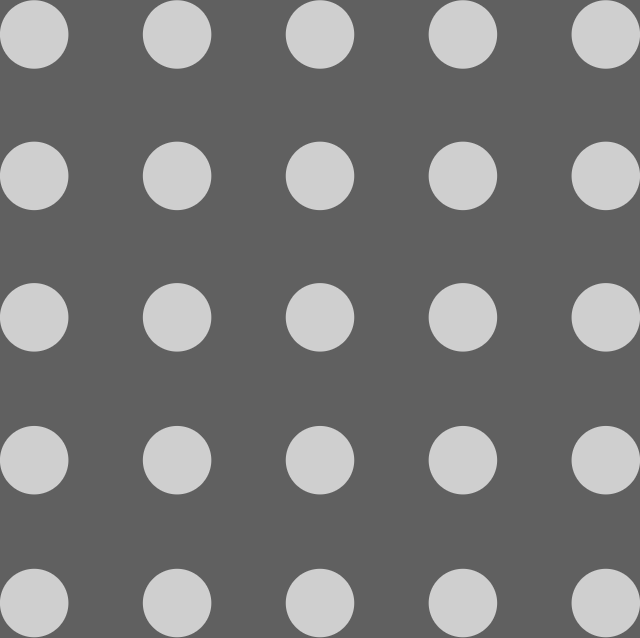
This pattern is drawn by a Shadertoy shader. Its source:

```glsl
const vec3 GROUND_GREY = vec3(0.377);
const vec3 DOT_GREY = vec3(0.812);

// Offset to the nearest of five dot centres along one axis
float nearestOffset(float x, float pitch) {
    return x - pitch * clamp(round(x / pitch), -2.0, 2.0);
}

float discDistance(vec2 p, float radius) {
    return length(p) - radius;
}

float coverage(float dist, float pixel) {
    return clamp(0.5 - dist / pixel, 0.0, 1.0);
}

void mainImage(out vec4 fragColor, in vec2 fragCoord) {
    // Canvas widths, measured from the central dot
    float pixel = 1.0 / iResolution.x;
    vec2 middle = vec2(0.5, 0.5026) * iResolution.xy;
    vec2 p = (fragCoord - middle) * pixel;

    // Rows sit slightly closer together above the middle
    float rowPitch = p.y < 0.0 ? 0.2232 : 0.2210;
    vec2 cell = vec2(nearestOffset(p.x, 0.2233), nearestOffset(p.y, rowPitch));

    float dot_ = coverage(discDistance(cell, 0.0535), pixel);
    fragColor = vec4(mix(GROUND_GREY, DOT_GREY, dot_), 1.0);
}
```
